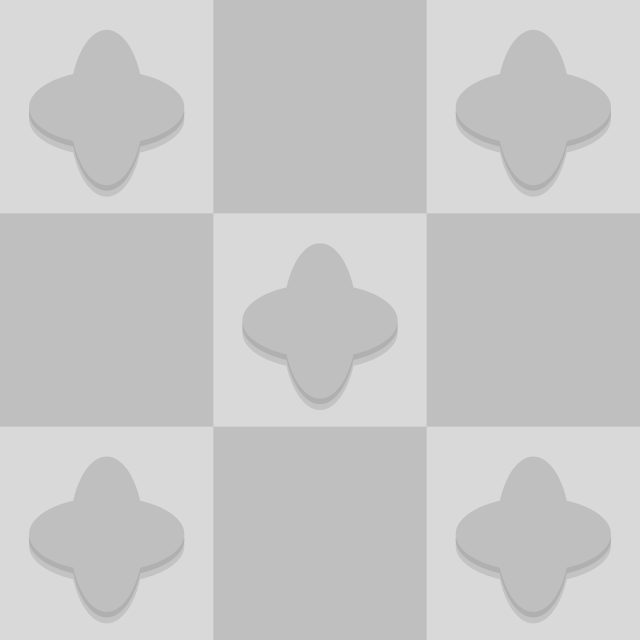
Write a Shadertoy shader that draws this pattern.

```glsl
#define REPEATS 3.0
#define LIGHT_TONE 0.85
#define DARK_TONE 0.75
#define RIM_TONE 0.69
#define SHADOW_TONE 0.765
#define RIM_DROP 0.026
#define SHADOW_DROP 0.054
#define PETAL_RADII vec2(0.364, 0.174)
#define FLOWER_CENTER vec2(0.5, 0.496)

// Approximate signed distance to an axis-aligned ellipse
float ellipseDistance(vec2 p, vec2 radii) {
    float k = length(p / radii);
    float slope = length(p / (radii * radii));
    return k * (k - 1.0) / max(slope, 1e-4);
}

// Four petals: the union of two crossed ellipses
float flowerDistance(vec2 p) {
    return min(ellipseDistance(p, PETAL_RADII),
               ellipseDistance(p, PETAL_RADII.yx));
}

// Antialiased coverage of the region where distance is negative
float coverage(float distance, float pixel) {
    return clamp(0.5 - distance / pixel, 0.0, 1.0);
}

// Alternating unit stripes, 1 on even cells and 0 on odd cells
float stripe(float x, float pixel) {
    return coverage(abs(mod(x + 0.5, 2.0) - 1.0) - 0.5, pixel);
}

void mainImage(out vec4 fragColor, in vec2 fragCoord) {
    vec2 grid = fragCoord / iResolution.xy * REPEATS;
    float pixel = REPEATS / min(iResolution.x, iResolution.y);

    // Checkerboard: light where both stripes agree
    float column = stripe(grid.x, pixel);
    float row = stripe(grid.y, pixel);
    float lightCell = mix(1.0 - column, column, row);

    // Raised flower: soft shadow, darker rim, then flat face
    vec2 p = fract(grid) - FLOWER_CENTER;
    float shadow = coverage(flowerDistance(p + vec2(0.0, SHADOW_DROP)), pixel);
    float rim = coverage(flowerDistance(p + vec2(0.0, RIM_DROP)), pixel);
    float face = coverage(flowerDistance(p), pixel);
    float tile = mix(LIGHT_TONE, SHADOW_TONE, shadow);
    tile = mix(tile, RIM_TONE, rim);
    tile = mix(tile, DARK_TONE, face);

    fragColor = vec4(vec3(mix(DARK_TONE, tile, lightCell)), 1.0);
}
```
